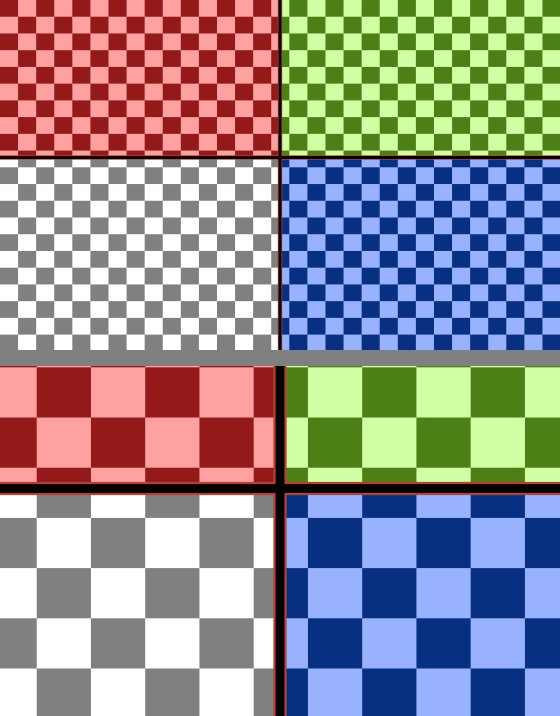
Top, the full canvas; bottom, a detail of the centre.
This pattern is drawn by a WebGL 1 fragment shader. Its source:

```glsl
precision highp float;

// Four two-tone checkerboard quadrants divided by a black cross with red rims.

uniform vec2 u_resolution;

const vec2 CELL_COUNT = vec2(30.97, 20.92);   // cells across and down
const vec2 CROSS_CENTER = vec2(0.5, 0.55);    // fraction of the canvas
const float CORE_HALF_WIDTH = 0.0042;         // in canvas heights
const float RIM_HALF_WIDTH = 0.0063;

const vec3 RED_DARK = vec3(0.58, 0.10, 0.10);
const vec3 RED_LIGHT = vec3(1.00, 0.63, 0.63);
const vec3 GREEN_DARK = vec3(0.30, 0.50, 0.09);
const vec3 GREEN_LIGHT = vec3(0.82, 1.00, 0.64);
const vec3 GRAY = vec3(0.50);
const vec3 WHITE = vec3(1.00);
const vec3 BLUE_DARK = vec3(0.03, 0.19, 0.51);
const vec3 BLUE_LIGHT = vec3(0.60, 0.70, 1.00);
const vec3 RIM_COLOR = vec3(0.72, 0.25, 0.20);
const vec3 CORE_COLOR = vec3(0.02, 0.00, 0.01);

// Square wave per axis: +1 on even cells, -1 on odd, softened over one pixel.
vec2 stripes(vec2 cell, vec2 pixel) {
  vec2 parity = 1.0 - 2.0 * mod(floor(cell), 2.0);
  vec2 edgeDistance = 0.5 - abs(fract(cell) - 0.5);
  return parity * clamp(2.0 * edgeDistance / pixel, 0.0, 1.0);
}

// 1 on the cells whose column and row sum is even, 0 elsewhere.
float checker(vec2 cell, vec2 pixel) {
  vec2 wave = stripes(cell, pixel);
  return 0.5 + 0.5 * wave.x * wave.y;
}

// Picks the quadrant colour; side is 0 or 1 per axis, counted from lower left.
vec3 quadrantColor(vec2 side, vec3 lowerLeft, vec3 lowerRight,
                   vec3 upperLeft, vec3 upperRight) {
  return mix(mix(lowerLeft, lowerRight, side.x),
             mix(upperLeft, upperRight, side.x), side.y);
}

// Coverage of a band around zero distance.
float band(float dist, float halfWidth, float pixel) {
  return clamp((halfWidth - dist) / pixel + 0.5, 0.0, 1.0);
}

void main() {
  vec2 uv = gl_FragCoord.xy / u_resolution;

  // Checkerboard anchored at the top left corner
  vec2 cell = vec2(uv.x, 1.0 - uv.y) * CELL_COUNT;
  float darkMask = checker(cell, CELL_COUNT / u_resolution);

  // Quadrant tints
  vec2 side = step(CROSS_CENTER, uv);
  vec3 dark = quadrantColor(side, GRAY, BLUE_DARK, RED_DARK, GREEN_DARK);
  vec3 light = quadrantColor(side, WHITE, BLUE_LIGHT, RED_LIGHT, GREEN_LIGHT);
  vec3 color = mix(light, dark, darkMask);

  // Dividing cross
  float pixel = 1.0 / u_resolution.y;
  vec2 offset = abs(uv - CROSS_CENTER) * u_resolution * pixel;
  float crossDistance = min(offset.x, offset.y);
  color = mix(color, RIM_COLOR, band(crossDistance, RIM_HALF_WIDTH, pixel));
  color = mix(color, CORE_COLOR, band(crossDistance, CORE_HALF_WIDTH, pixel));

  gl_FragColor = vec4(color, 1.0);
}
```
